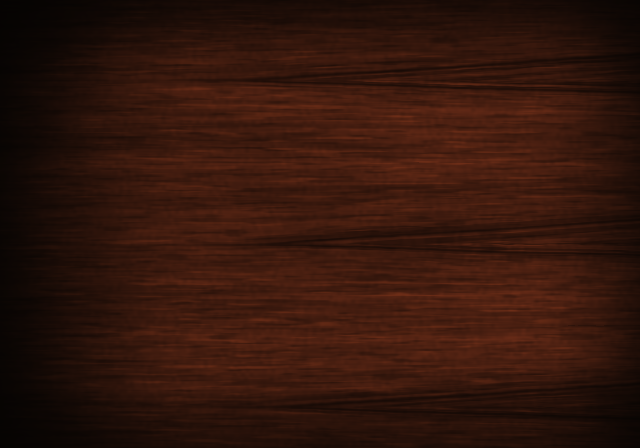
Give the GLSL for this texture, as a WebGL 2 fragment shader.

```glsl
#version 300 es
precision highp float;
// Dark polished wood: long horizontal grain from stretched value noise,
// three repeated V-shaped growth figures that open to the right,
// fine short pores and a soft, uneven vignette.

#define FIGURE_PERIOD 0.365
#define FIGURE_BASE 0.09
#define SLOPE_UP 0.092
#define SLOPE_DOWN 0.043
#define FIGURE_DARK 0.58
#define BAND_AMOUNT 0.24
#define GRAIN_AMOUNT 0.62
#define PORE_AMOUNT 0.22
#define WOOD_COLOR vec3(0.262, 0.106, 0.056)
#define SHADOW_COLOR vec3(0.016, 0.011, 0.007)

uniform vec2 u_resolution;
out vec4 fragColor;

// Integer hash of a lattice cell, 0 to 1
float hash(ivec2 cell) {
    uint n = uint(cell.x) * 1597u + uint(cell.y) * 51749u;
    n = (n ^ (n >> 15)) * 739391u;
    n = (n ^ (n >> 13)) * 972663u;
    n ^= n >> 16;
    return float(n & 65535u) / 65535.0;
}

// One row of smooth noise, shifted at random so that rows never line up
float rowNoise(float x, int row) {
    x += 8.0 * hash(ivec2(row, 7919));
    int cell = int(floor(x));
    float f = fract(x);
    f = f * f * (3.0 - 2.0 * f);
    return mix(hash(ivec2(cell, row)), hash(ivec2(cell + 1, row)), f);
}

float noise(vec2 p) {
    int row = int(floor(p.y));
    float f = fract(p.y);
    f = f * f * (3.0 - 2.0 * f);
    return mix(rowNoise(p.x, row), rowNoise(p.x, row + 1), f);
}

// Long streaks summed over several widths, centred on zero
float streaks(vec2 p) {
    float sum = 0.0;
    float weight = 0.22;
    vec2 scale = vec2(1.6, 46.0);
    for (int i = 0; i < 4; i++) {
        sum += weight * (noise(p * scale + float(i) * 17.3) - 0.5);
        scale *= vec2(2.0, 1.68);
        weight *= 1.2;
    }
    return sum;
}

float glow(vec2 p, vec2 center, vec2 size) {
    vec2 d = (p - center) / size;
    return exp(-dot(d, d));
}

// Light falls off at each side, and more strongly in the corners
float vignette(vec2 p) {
    float sides = smoothstep(-0.09, 0.33, p.x) * smoothstep(1.14, 0.82, p.x);
    float ends = smoothstep(-0.22, 0.24, p.y) * smoothstep(1.13, 0.79, p.y);
    vec2 d = (p - vec2(0.54, 0.49)) / vec2(0.58, 0.64);
    float corner = smoothstep(0.75, 1.25, length(d));
    return sides * ends * (1.0 - 0.55 * corner);
}

void main() {
    vec2 uv = gl_FragCoord.xy / u_resolution;
    vec2 p = uv;
    p.y += 0.004 * (noise(uv * vec2(5.0, 7.0)) - 0.5);
    p.y += 0.0012 * (noise(uv * vec2(60.0, 24.0)) - 0.5);

    // Nearest growth figure: its axis, tip and opening
    float id = clamp(floor((p.y - FIGURE_BASE) / FIGURE_PERIOD + 0.5), 0.0, 2.0);
    float height = p.y - FIGURE_BASE - id * FIGURE_PERIOD;
    float reach = p.x - (0.40 - 0.03 * id);
    float above = smoothstep(-0.006, 0.006, height);
    float slope = mix(SLOPE_DOWN, SLOPE_UP, above);
    float spread = height / slope;
    float ring = reach - sqrt(spread * spread + 0.0008);

    // Grain bends outward around each figure
    float bend = mix(-SLOPE_DOWN, SLOPE_UP, above) * max(reach, 0.0);
    vec2 grainPos = vec2(p.x, p.y - bend * exp(-abs(height) / 0.065));

    // Bands, fibres and pores
    float band = noise(grainPos * vec2(1.3, 16.0) + 5.0) - 0.5;
    band += 0.7 * (noise(grainPos * vec2(1.8, 37.0) + 31.0) - 0.5);
    float fibre = streaks(grainPos);
    float pore = noise(grainPos * vec2(26.0, 185.0) + 9.0);
    pore = smoothstep(0.50, 0.95, pore);
    float ripple = noise(uv * vec2(150.0, 110.0) + 3.0) - 0.5;
    float tone = 1.0 + BAND_AMOUNT * band + GRAIN_AMOUNT * fibre;
    tone *= 1.0 - PORE_AMOUNT * pore;
    tone *= 1.0 + 0.16 * ripple;

    // Dark V edge, nested rings inside and a thin lead-in at the tip
    float edgeWidth = mix(0.085, 0.045, above);
    float edge = exp(-pow((ring - 0.03) / edgeWidth, 2.0));
    edge *= smoothstep(-0.06, 0.06, reach);
    float inside = smoothstep(-0.35, 0.02, ring) * smoothstep(-0.04, 0.10, reach);
    float nested = noise(vec2(ring * 15.0 + 20.0, id * 7.0 + p.x * 1.5));
    nested = smoothstep(0.35, 0.80, nested);
    float lead = exp(-pow(height / 0.0035, 2.0));
    lead *= smoothstep(-0.14, 0.02, reach) * smoothstep(0.24, 0.04, reach);
    float figure = max(max(edge, 0.62 * nested * inside), 0.75 * lead);
    tone *= 1.0 - FIGURE_DARK * figure * (0.9 + 0.5 * fibre);

    // Broad uneven lighting
    float light = 0.93 + 0.24 * glow(uv, vec2(0.67, 0.675), vec2(0.19, 0.08));
    light += 0.20 * glow(uv, vec2(0.86, 0.32), vec2(0.14, 0.09));
    light += 0.12 * glow(uv, vec2(0.47, 0.30), vec2(0.28, 0.12));
    light -= 0.10 * glow(uv, vec2(0.50, 0.57), vec2(0.22, 0.07));
    light *= vignette(uv);
    vec3 color = SHADOW_COLOR + WOOD_COLOR * max(tone, 0.05) * light;

    // Thin warm fibres catch the light
    float spark = smoothstep(0.62, 0.98, noise(grainPos * vec2(18.0, 175.0) + 57.0));
    color += vec3(0.075, 0.030, 0.012) * spark * light * (1.0 - figure);
    fragColor = vec4(color, 1.0);
}
```
